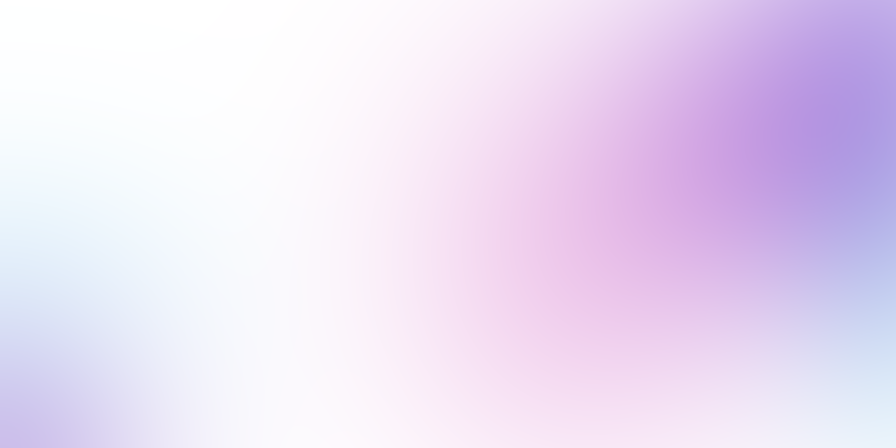
Give the GLSL for this background, as a Shadertoy shader.

```glsl
// Soft pastel backdrop: pink, violet and blue glows on white.

// Each tint is the light a glow absorbs from the white base.
const vec3 BASE_COLOR    = vec3(1.0);
const vec3 PINK_TINT     = vec3(0.045, 0.170, 0.065);
const vec3 ORCHID_TINT   = vec3(0.125, 0.240, 0.070);
const vec3 VIOLET_TINT   = vec3(0.210, 0.270, 0.070);
const vec3 SKY_TINT      = vec3(0.125, 0.030, 0.015);
const vec3 LAVENDER_TINT = vec3(0.180, 0.250, 0.080);
const vec3 ICE_TINT      = vec3(0.090, 0.035, 0.010);

// Glow placement: center.xy, radius.xy on a canvas two units wide, one high
const vec4 PINK_SHAPE     = vec4(1.27,  0.42, 0.42, 0.50);
const vec4 ORCHID_SHAPE   = vec4(1.66,  0.68, 0.36, 0.42);
const vec4 VIOLET_SHAPE   = vec4(2.00,  0.85, 0.34, 0.50);
const vec4 SKY_SHAPE      = vec4(2.00,  0.35, 0.26, 0.42);
const vec4 LAVENDER_SHAPE = vec4(0.00, -0.05, 0.36, 0.33);
const vec4 ICE_SHAPE      = vec4(0.00,  0.36, 0.46, 0.32);

// Elliptical Gaussian falloff, 1 at the center
float glow(vec2 p, vec4 shape) {
    vec2 d = (p - shape.xy) / shape.zw;
    return exp(-dot(d, d));
}

void mainImage(out vec4 fragColor, in vec2 fragCoord) {
    vec2 p = fragCoord / iResolution.xy * vec2(2.0, 1.0);

    // Large cloud on the right
    vec3 absorbed = PINK_TINT * glow(p, PINK_SHAPE);
    absorbed += ORCHID_TINT * glow(p, ORCHID_SHAPE);
    absorbed += VIOLET_TINT * glow(p, VIOLET_SHAPE);
    absorbed += SKY_TINT * glow(p, SKY_SHAPE);

    // Small cloud in the lower left corner
    absorbed += LAVENDER_TINT * glow(p, LAVENDER_SHAPE);
    absorbed += ICE_TINT * glow(p, ICE_SHAPE);

    fragColor = vec4(BASE_COLOR - absorbed, 1.0);
}
```
